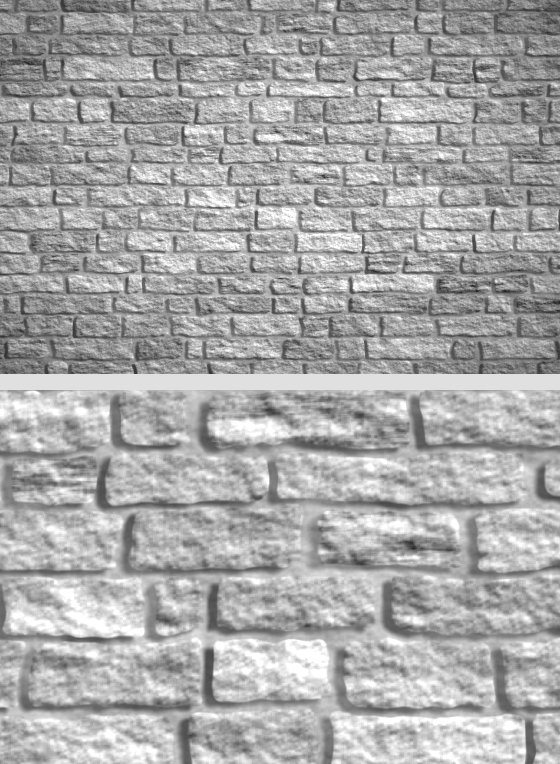
Top, the full canvas; bottom, a detail of the centre.
Reproduce this texture procedurally as a WebGL 1 fragment shader.

```glsl
precision highp float;
// Grey wall of rough split stones: about 17 uneven courses of 10 stones each.
// Jittered spans give courses and stones, a rounded box shapes each stone,
// and noise relief lit from the upper right adds grain, shadow and wear.

uniform vec2 u_resolution;

float hash(vec2 p) {
  return fract(sin(dot(p, vec2(127.1, 311.7))) * 43758.5453);
}

float noise(vec2 p) {
  vec2 i = floor(p), f = fract(p);
  f = f * f * (3.0 - 2.0 * f);
  return mix(mix(hash(i), hash(i + vec2(1.0, 0.0)), f.x),
             mix(hash(i + vec2(0.0, 1.0)), hash(i + 1.0), f.x), f.y);
}

float fbm(vec2 p) {
  float sum = 0.0, amp = 0.5;
  for (int i = 0; i < 4; i++) {
    sum += amp * noise(p);
    p = mat2(1.6, 1.2, -1.2, 1.6) * p + 7.3;
    amp *= 0.6;
  }
  return sum / 1.088;
}

// Jittered border before cell i
float border(float i, float seed, float jitter) {
  return i + jitter * (hash(vec2(i, seed)) - 0.5);
}

// Index, start and end of the uneven cell that holds t
vec3 span(float t, float seed, float jitter) {
  float i = floor(t);
  i += step(border(i + 1.0, seed, jitter), t) - step(t, border(i, seed, jitter));
  return vec3(i, border(i, seed, jitter), border(i + 1.0, seed, jitter));
}

// Signed distance to the stone in this cell, and the cell's id
float stone(vec2 p, out vec2 id) {
  // Chipped, slanting outlines
  p += vec2(0.020, 0.008) * (vec2(noise(p * 17.0), noise(p * 13.0 + 40.0)) - 0.5);
  p += 0.005 * (vec2(noise(p * 75.0), noise(p * 75.0 + 19.0)) - 0.5);

  vec3 course = span((1.0 - p.y) * 17.4 + 0.35, 3.7, 0.36);
  float shift = 5.0 * hash(vec2(course.x, 8.2));
  vec3 block = span(p.x * 6.9 + shift, course.x + 20.0, 0.88);
  id = vec2(block.x, course.x);

  vec2 lo = vec2((block.y - shift) / 6.9, 1.0 - (course.z - 0.35) / 17.4);
  vec2 hi = vec2((block.z - shift) / 6.9, 1.0 - (course.y - 0.35) / 17.4);
  vec2 gap = vec2(0.0045, 0.003) + vec2(0.004, 0.003) * hash(id + 31.0);
  float corner = 0.004 + 0.006 * hash(id + 53.0);
  vec2 q = abs(p - 0.5 * (lo + hi)) - 0.5 * (hi - lo) + gap + corner;
  return length(max(q, 0.0)) + min(max(q.x, q.y), 0.0) - corner;
}

// Height of the split surface, layered along the courses
float relief(vec2 p) {
  return fbm(p * vec2(34.0, 48.0));
}

void main() {
  vec2 p = gl_FragCoord.xy / u_resolution.y;
  float aspect = u_resolution.x / u_resolution.y;
  float soft = 0.8 / u_resolution.y + 0.0006;

  vec2 id, other;
  float d = stone(p, id);
  float dLight = stone(p + vec2(0.009, 0.005), other);
  float face = smoothstep(soft, -soft, d);

  // Grain lit from the upper right
  float height = relief(p);
  float grain = 1.0 * (height - relief(p + vec2(0.003, 0.004)));
  grain += 0.07 * (hash(floor(p * 340.0)) - 0.5);

  // Stone tone, broad stains, and dark layers on a few stones
  float tone = 0.675 + 0.16 * (hash(id + 71.0) - 0.5);
  tone += 0.26 * (height - 0.5) + 0.20 * (fbm(p * 9.0 + id * 3.1) - 0.5);
  float streak = smoothstep(0.40, 0.72, fbm(p * vec2(14.0, 95.0) + id * 5.0));
  tone -= streak * mix(0.04, 0.24, step(0.84, hash(id + 97.0)));
  tone += grain;

  // Bevel: bright toward the light, dark on the lower left
  float rim = smoothstep(-0.007, 0.0, d);
  float facing = clamp((stone(p + vec2(0.002), other) - d) / 0.002, -1.0, 1.0);
  tone += rim * (0.10 * facing - 0.03);

  // Mortar with the shadow cast by the stones
  float mortar = 0.63 + 0.4 * grain + 0.12 * (noise(p * 24.0) - 0.5);
  float shadow = smoothstep(0.003, -0.004, dLight);
  mortar *= 1.0 - shadow * mix(0.22, 0.62, noise(p * 19.0 + 60.0));

  // Light falling off toward the corners
  vec2 c = (p - 0.5 * vec2(aspect, 1.0)) / (0.5 * vec2(aspect, 1.0));
  float light = 1.17 - 0.24 * dot(c, c);

  gl_FragColor = vec4(vec3(clamp(mix(mortar, tone, face) * light, 0.0, 1.0)), 1.0);
}
```
